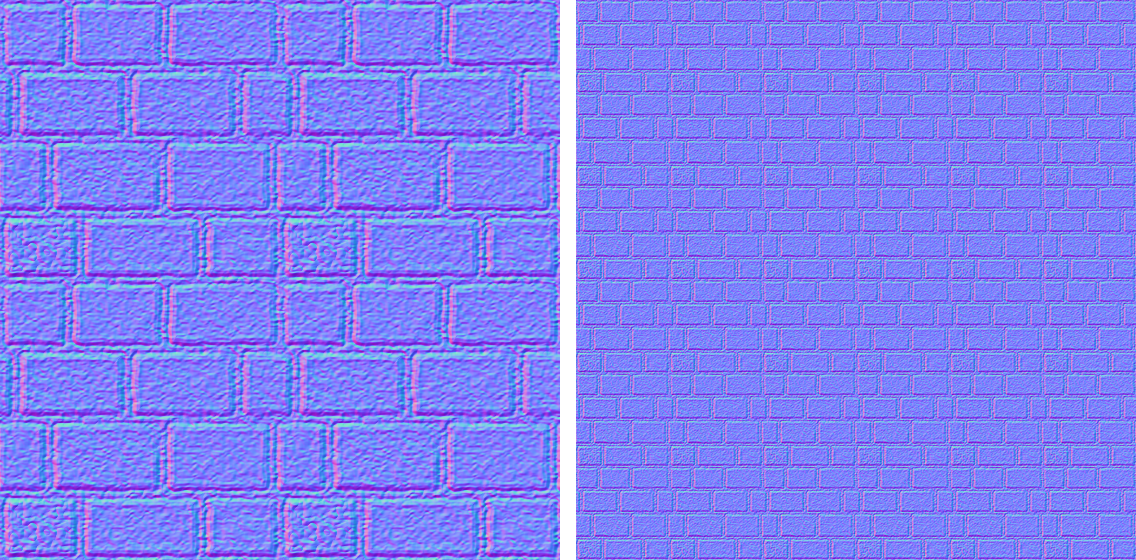
Left, the tile; right, the same tile 3 across and 3 down.
Write a WebGL 1 fragment shader that draws this texture map.

```glsl
precision highp float;
// Tangent-space normal map of a rough brick wall: a 2 x 2 repeat of a tile
// with four uneven courses of three bricks. A height field of rounded boxes,
// crumbly mortar, fine grain and cellular pits is differentiated into a normal.

uniform vec2 u_resolution;

const float REPEATS = 2.0;         // tiles across and down
const float BOTTOM = -0.003;       // lowest bed joint, in tile units
const vec3 BED_JOINTS = vec3(0.234, 0.501, 0.753);
const float INSET = 0.0205;        // half the joint width
const float CORNER = 0.011;        // brick corner radius
const float BRICK_HEIGHT = 0.0120;
const float MORTAR_BULGE = 0.0045;
const float RIM_HEIGHT = 0.0026;   // raised lip just inside each brick edge
const float GRAIN_HEIGHT = 0.0092;
const float GRAIN_WARP = 0.007;    // breaks up the grain rows
const float PIT_DEPTH = 0.0020;
const float CREASE_HEIGHT = 0.013; // extra relief of the worn brick
const float WOBBLE = 0.007;        // raggedness of the brick outlines
const vec2 TILT = vec2(-0.015, -0.022);
const vec2 ROUGH_BRICK = vec2(0.0, 0.0);  // slot and course of the worn brick
const float STEP_SIZE = 0.002;     // smallest sampling step for slopes

float hash(vec2 p) {
  vec3 q = fract(p.xyx * 0.1031);
  q += dot(q, q.yzx + 33.33);
  return fract((q.x + q.y) * q.z);
}

// Value noise over the unit tile; the cell counts are whole, so it wraps.
float noise(vec2 p, vec2 cells, float seed) {
  p *= cells;
  vec2 i = floor(p);
  vec2 f = p - i;
  f = f * f * (3.0 - 2.0 * f);
  vec2 a = mod(i, cells) + seed;
  vec2 b = mod(i + 1.0, cells) + seed;
  return mix(mix(hash(a), hash(vec2(b.x, a.y)), f.x),
             mix(hash(vec2(a.x, b.y)), hash(b), f.x), f.y);
}

// Distance to the nearest scattered point, in cells, wrapped over the tile.
float cellular(vec2 p, vec2 cells) {
  p *= cells;
  vec2 i = floor(p);
  float nearest = 4.0;
  for (int y = -1; y <= 1; y++) {
    for (int x = -1; x <= 1; x++) {
      vec2 cell = i + vec2(float(x), float(y));
      vec2 id = mod(cell, cells);
      vec2 point = cell + vec2(hash(id + 11.0), hash(id + 47.0));
      nearest = min(nearest, length(p - point));
    }
  }
  return nearest;
}

// Head joint positions of a course, counted from the bottom.
vec3 headJoints(float course) {
  if (course < 0.5) return vec3(0.005, 0.289, 0.724);
  if (course < 1.5) return vec3(0.178, 0.585, 0.977);
  if (course < 2.5) return vec3(0.056, 0.459, 0.855);
  return vec3(0.002, 0.247, 0.590);
}

float roundedBox(vec2 p, vec2 halfSize, float radius) {
  vec2 q = abs(p) - halfSize + radius;
  return min(max(q.x, q.y), 0.0) + length(max(q, 0.0)) - radius;
}

float wallHeight(vec2 p) {
  // Ragged outlines
  vec2 w = p;
  w.x += WOBBLE * (noise(p, vec2(12.0, 34.0), 3.0) - 0.5);
  w.y += WOBBLE * (noise(p, vec2(30.0, 14.0), 71.0) - 0.5);

  // Course, then brick within the course
  float y = fract(w.y - BOTTOM) + BOTTOM;
  vec3 above = step(BED_JOINTS, vec3(y));
  float course = above.x + above.y + above.z;
  float low = mix(mix(mix(BOTTOM, BED_JOINTS.x, above.x), BED_JOINTS.y, above.y), BED_JOINTS.z, above.z);
  float high = mix(BED_JOINTS.x, mix(BED_JOINTS.y, mix(BED_JOINTS.z, BOTTOM + 1.0, above.z), above.y), above.x);
  vec3 joints = headJoints(course);
  float x = fract(w.x - joints.x) + joints.x;
  vec2 past = step(joints.yz, vec2(x));
  float left = mix(mix(joints.x, joints.y, past.x), joints.z, past.y);
  float right = mix(joints.y, mix(joints.z, joints.x + 1.0, past.y), past.x);
  vec2 brick = vec2(past.x + past.y, course);
  vec2 local = vec2(x, y) - 0.5 * vec2(left + right, low + high);

  // Brick profile: bevel, lip and a slight lean
  float d = roundedBox(local, 0.5 * vec2(right - left, high - low) - INSET, CORNER);
  float variation = hash(brick + 5.0);
  float patches = noise(p, vec2(18.0, 18.0), 211.0);
  float body = 1.0 - smoothstep(-mix(0.006, 0.010, variation), 0.008, d);
  float lip = (d + 0.018) / 0.0065;
  float h = body * (BRICK_HEIGHT * mix(0.85, 1.15, patches) + dot(local, TILT));
  h += RIM_HEIGHT * mix(0.6, 1.4, patches) * exp(-lip * lip);
  h += MORTAR_BULGE * mix(0.5, 1.5, patches) * smoothstep(0.008, 0.018, d);

  // Surface wear
  vec2 g = p + GRAIN_WARP * (vec2(noise(p, vec2(38.0, 44.0), 31.0), noise(p, vec2(44.0, 38.0), 93.0)) - 0.5);
  float grain = 0.65 * noise(g, vec2(72.0, 112.0), 19.0) + 0.35 * noise(g, vec2(46.0, 70.0), 137.0);
  float crease = abs(noise(g, vec2(42.0, 50.0), 167.0) - 0.5);
  float pits = 1.0 - smoothstep(0.0, 0.5, cellular(g, vec2(30.0, 38.0)));
  float worn = 1.0 - step(0.5, distance(brick, ROUGH_BRICK));
  float roughness = mix(1.2, mix(0.8, 1.0, variation), body);
  float pitting = mix(1.0, 0.3 + 0.7 * variation, body);
  h += GRAIN_HEIGHT * roughness * grain - PIT_DEPTH * pitting * pits;
  return h + CREASE_HEIGHT * crease * mix(0.5, worn, body);
}

void main() {
  vec2 p = gl_FragCoord.xy / u_resolution * REPEATS;
  float e = max(STEP_SIZE, 0.5 * REPEATS / min(u_resolution.x, u_resolution.y));
  vec2 slope = vec2(wallHeight(p + vec2(e, 0.0)) - wallHeight(p - vec2(e, 0.0)),
                    wallHeight(p + vec2(0.0, e)) - wallHeight(p - vec2(0.0, e))) / (2.0 * e);
  // Red rises with the slope to the right, green falls with the slope upward.
  vec3 normal = normalize(vec3(slope.x, -slope.y, 1.0));
  gl_FragColor = vec4(0.5 + 0.5 * normal, 1.0);
}
```
